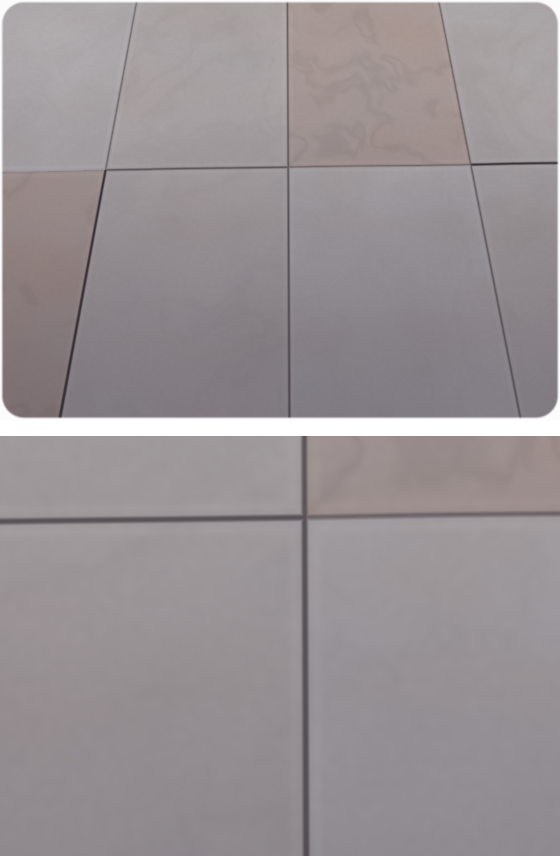
Top, the full canvas; bottom, a detail of the centre.
Reproduce this texture procedurally as a Shadertoy shader.

```glsl
// Sandstone paving seen in shallow perspective: four columns by two rows of slabs
// with thin dark joints, inside a white rounded frame. The slab grid comes from a
// width that shrinks with height; gradient noise adds clouding, veins and grain.

#define SLAB_WIDTH   0.454   // slab width at mid height, in canvas heights
#define CONVERGENCE  0.190   // loss of slab width per unit of height
#define SLAB_LENGTH  0.550   // row spacing in inverse width
#define ROW_DEPTH    2.300   // inverse width at the visible cross joint
#define ROW_TILT     0.0156  // slope of the cross joint
#define JOINT_WIDTH  0.0021  // base half width of a joint
#define FRAME_MARGIN 0.0055
#define FRAME_RADIUS 0.052

const vec3 LIGHT_FAR  = vec3(0.675, 0.662, 0.673);
const vec3 LIGHT_NEAR = vec3(0.505, 0.490, 0.520);
const vec3 WARM_TINT  = vec3(0.965, 0.895, 0.860);
const vec3 JOINT_DARK = vec3(0.210, 0.185, 0.205);
const vec3 FRAME      = vec3(0.985, 0.985, 0.990);

// Per column, left to right: slab warmth and joint strength
const vec4 WARMTH_FAR  = vec4(0.05, 0.28, 1.00, 0.18);
const vec4 WARMTH_NEAR = vec4(1.00, 0.25, 0.08, 0.20);
const vec4 SIDE_FAR    = vec4(0.50, 0.52, 0.62, 0.52);
const vec4 SIDE_NEAR   = vec4(0.50, 1.00, 0.66, 0.56);
const vec4 CROSS       = vec4(0.16, 0.66, 0.46, 0.95);

vec2 hashGradient(vec2 cell) {
    vec3 h = fract(vec3(cell.xyx) * vec3(0.1031, 0.1030, 0.0973));
    h += dot(h, h.yzx + 33.33);
    return fract((h.xx + h.yz) * h.zy) * 2.0 - 1.0;
}

float gradientNoise(vec2 p) {
    vec2 i = floor(p), f = fract(p);
    vec2 u = f * f * f * (f * (f * 6.0 - 15.0) + 10.0);
    vec2 e = vec2(0.0, 1.0);
    float a = dot(hashGradient(i), f);
    float b = dot(hashGradient(i + e.yx), f - e.yx);
    float c = dot(hashGradient(i + e.xy), f - e.xy);
    float d = dot(hashGradient(i + e.yy), f - e.yy);
    return mix(mix(a, b, u.x), mix(c, d, u.x), u.y);
}

float fbm(vec2 p) {
    float sum = 0.0, amp = 0.6;
    for (int i = 0; i < 4; i++) {
        sum += amp * gradientNoise(p);
        p = p * 2.03 + 7.1;
        amp *= 0.5;
    }
    return sum;
}

float roundedBox(vec2 p, vec2 halfSize, float radius) {
    vec2 q = abs(p) - halfSize + radius;
    return length(max(q, 0.0)) + min(max(q.x, q.y), 0.0) - radius;
}

// Coverage of a joint; stronger joints are wider as well as darker
float joint(float dist, float strength, float scale, float pixel) {
    float w = JOINT_WIDTH * scale * (0.55 + 0.8 * strength);
    float soft = 0.0012 + 0.7 * pixel;
    return strength * (1.0 - smoothstep(w - soft, w + soft, dist));
}

// Stone surface in slab coordinates, offset so that each slab differs
vec3 stone(vec2 grid, vec2 slab, float warmth, float height) {
    vec2 q = grid * vec2(1.6, 2.2) + slab * 13.7;
    float cloud = fbm(q);
    float contour = fbm(q * 0.9 + 0.8 * cloud + 4.0);
    float vein = pow(0.5 + 0.5 * sin(contour * 24.0), 4.0);
    float stain = smoothstep(-0.15, 0.35, fbm(q * vec2(0.8, 1.7) + 21.0));
    vec3 color = mix(LIGHT_NEAR, LIGHT_FAR, smoothstep(-0.55, 0.45, height));
    float tint = warmth * (0.85 + 0.5 * cloud) + 0.2 * stain;
    color *= mix(vec3(1.0), WARM_TINT, tint);
    color *= 1.0 + 0.06 * cloud - vein * (0.008 + 0.035 * warmth);
    return color;
}

void mainImage(out vec4 fragColor, in vec2 fragCoord) {
    float pixel = 1.0 / iResolution.y;
    vec2 p = (fragCoord - 0.5 * iResolution.xy) * pixel;

    // Perspective grid: x counts columns, y counts rows
    float tilted = p.y - ROW_TILT * p.x + 0.003 * gradientNoise(vec2(p.x * 5.0, 2.5));
    float width = SLAB_WIDTH - CONVERGENCE * tilted;
    float column = (p.x - 0.02 + 0.005 * p.y) / width;
    vec2 grid = vec2(column, (1.0 / width - ROW_DEPTH) / SLAB_LENGTH);
    vec2 slab = floor(grid);
    bool far = slab.y >= 0.0;

    int col = int(clamp(slab.x + 2.0, 0.0, 3.0));
    int side = int(clamp(floor(column + 0.5) + 2.0, 0.0, 3.0));
    float warmth = far ? WARMTH_FAR[col] : WARMTH_NEAR[col];
    float sideStrength = far ? SIDE_FAR[side] : SIDE_NEAR[side];

    vec3 color = stone(grid, slab, warmth, p.y);
    color *= 1.0 + 0.018 * gradientNoise(p * 95.0);

    // Joints, measured in canvas heights
    vec2 toJoint = abs(fract(grid + 0.5) - 0.5);
    float sideDist = toJoint.x * width;
    float crossDist = toJoint.y * SLAB_LENGTH * width * width / CONVERGENCE;
    float scale = width / SLAB_WIDTH;
    float gap = max(joint(sideDist, sideStrength, scale, pixel),
                    joint(crossDist, CROSS[col], scale, pixel));
    float nearest = min(sideDist, crossDist);
    color *= 1.0 + 0.025 * exp(-pow((nearest - 0.009) / 0.004, 2.0));
    color = mix(color, JOINT_DARK, gap);

    // Rounded white frame
    vec2 halfSize = vec2(0.5 * iResolution.x * pixel, 0.5) - FRAME_MARGIN;
    float edge = roundedBox(p, halfSize, FRAME_RADIUS);
    color = mix(color, FRAME, smoothstep(-0.0015 - pixel, 0.0015 + pixel, edge));
    fragColor = vec4(color, 1.0);
}
```
